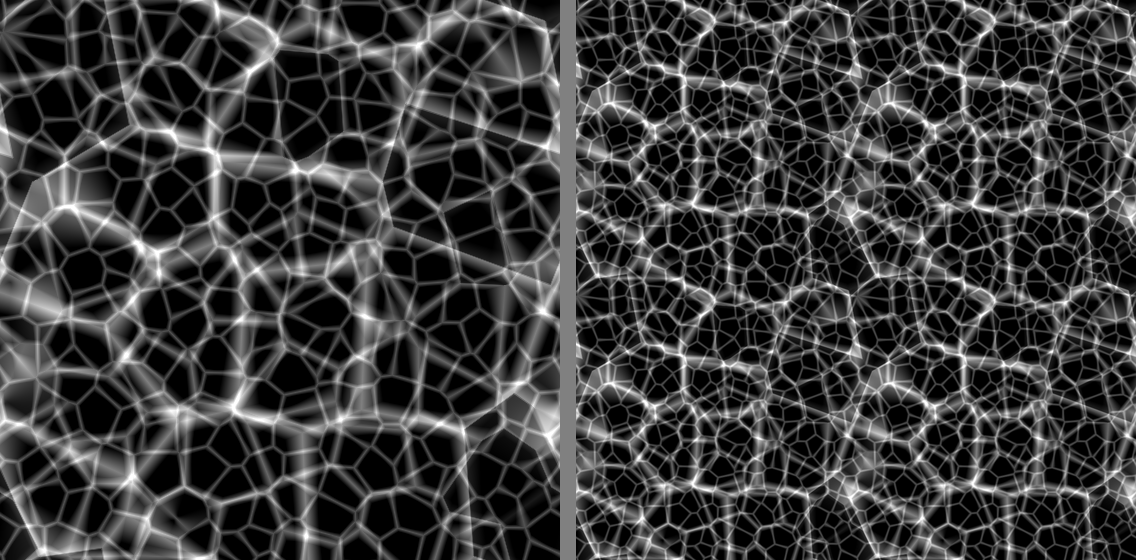
Left: one tile. Right: repeated 2 by 2.
This texture is drawn by a Shadertoy shader. Its source:

```glsl
// Glowing web of irregular cell borders on black, in shades of grey.
// Three wrapping Voronoi layers are summed; each border glows by the gap
// between the nearest and second nearest seed, so bands widen into fans.

const int   LAYERS      = 3;
const float BASE_CELLS  = 4.0;                     // coarse cells across the tile
const vec3  GLOW        = vec3(0.50, 0.40, 0.32);  // peak light, coarse to fine
const vec3  FAINT_SHARE = vec3(0.12, 0.12, 0.0);   // share of dim cells per layer
const float FAINT_LIGHT = 0.25;                    // light left in a dim cell
const float BAND_WIDTH  = 0.175;                   // seed gap where glow ends, in cells

float hash(vec2 p, float seed) {
    return fract(sin(dot(p, vec2(127.1, 311.7)) + seed * 74.7) * 43758.5453);
}

// Light of one cell: most shine fully, a few are dim.
float cellLight(vec2 id, float seed, float faintShare) {
    return hash(id, seed + 5.0) < faintShare ? FAINT_LIGHT : 1.0;
}

// Border glow of one layer; cell ids wrap, so the layer tiles.
float borderGlow(vec2 uv, float cells, float seed, float faintShare) {
    vec2 p = uv * cells;
    vec2 home = floor(p);
    float nearest = 1e3, second = 1e3;
    vec2 nearestId = vec2(0.0), secondId = vec2(0.0);

    for (int y = -2; y <= 2; y++)
    for (int x = -2; x <= 2; x++) {
        vec2 cell = home + vec2(x, y);
        vec2 id = mod(cell, cells);
        vec2 point = cell + vec2(hash(id, seed), hash(id, seed + 2.0));
        float d = distance(p, point);
        if (d < nearest) {
            second = nearest;
            secondId = nearestId;
            nearest = d;
            nearestId = id;
        } else if (d < second) {
            second = d;
            secondId = id;
        }
    }

    // Blend the light of both cells across about one pixel at the border.
    float gap = second - nearest;
    float pixel = cells / min(iResolution.x, iResolution.y);
    float own = cellLight(nearestId, seed, faintShare);
    float other = cellLight(secondId, seed, faintShare);
    float light = mix(0.5 * (own + other), own, smoothstep(0.0, 1.5 * pixel, gap));
    return light * max(0.0, 1.0 - gap / BAND_WIDTH);
}

void mainImage(out vec4 fragColor, in vec2 fragCoord) {
    vec2 uv = fragCoord / iResolution.xy;

    // Sum the layers, doubling the cell count each time.
    float grey = 0.0;
    float cells = BASE_CELLS;
    for (int i = 0; i < LAYERS; i++) {
        grey += GLOW[i] * borderGlow(uv, cells, 11.0 * float(i + 1), FAINT_SHARE[i]);
        cells *= 2.0;
    }
    fragColor = vec4(vec3(clamp(grey, 0.0, 1.0)), 1.0);
}
```
